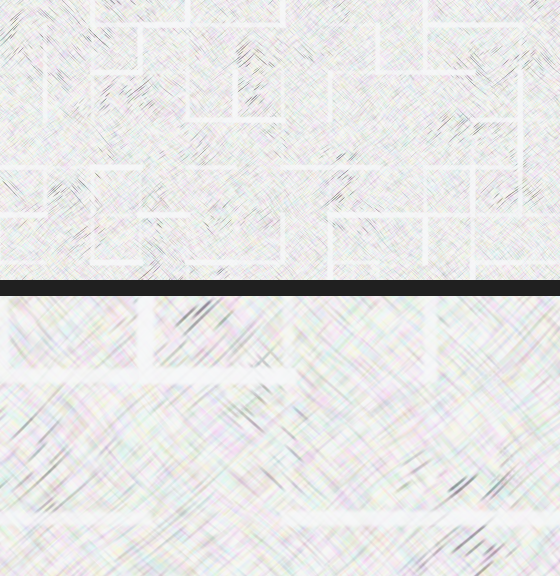
Top, the full canvas; bottom, a detail of the centre.
Give the GLSL for this pattern, as a WebGL 2 fragment shader.

```glsl
#version 300 es
precision highp float;
// Pale paper with fine crossed hatching, thin grey scratches and a broken grid of soft white lines.

uniform vec2 u_resolution;
out vec4 fragColor;

float hash(vec2 p) {
    vec3 q = fract(vec3(p.xyx) * 0.1031);
    q += dot(q, q.yzx + 33.33);
    return fract((q.x + q.y) * q.z);
}

float noise(vec2 p) {
    vec2 i = floor(p), f = fract(p);
    f = f * f * (3.0 - 2.0 * f);
    return mix(mix(hash(i), hash(i + vec2(1, 0)), f.x),
               mix(hash(i + vec2(0, 1)), hash(i + vec2(1, 1)), f.x), f.y);
}

float fbm(vec2 p) {
    float sum = 0.0, amp = 0.5;
    for (int i = 0; i < 4; i++) {
        sum += amp * noise(p);
        p = p * 2.03 + 17.0;
        amp *= 0.5;
    }
    return sum;
}

// Coverage of the randomly present cell edges lying on whole values of g.x
float gridEdges(vec2 g, float seed, float pixel) {
    float column = round(g.x), cover = 0.0;
    for (int k = -1; k <= 1; k++) {
        float row = floor(g.y) + float(k);
        float strength = smoothstep(0.42, 1.0, hash(vec2(column, row) + seed));
        float halfWidth = mix(0.02, 0.062, strength);
        float reach = max(abs(g.x - column), abs(g.y - row - 0.5) - 0.5);
        float soft = max(0.022, pixel);
        float edge = 1.0 - smoothstep(halfWidth - soft, halfWidth + soft, reach);
        cover = max(cover, sqrt(strength) * edge);
    }
    return cover;
}

// Fine threads along the x axis of r: a grey part and a faint tint for each channel
vec3 threads(vec2 r, float seed) {
    vec3 shade = vec3(0.045 * smoothstep(0.5, 1.0, noise(r * vec2(45.0, 270.0) + seed)));
    for (int c = 0; c < 3; c++) {
        float streak = noise(r * vec2(34.0, 280.0) + seed + 43.0 * float(c + 1));
        float weave = 0.5 + 0.5 * sin(r.y * 790.0 + 2.1 * float(c));
        shade[c] += 0.057 * smoothstep(0.45, 1.0, streak) + 0.014 * weave;
    }
    return shade;
}

// Hairline strokes along the x axis of r, one possible per narrow lane
float scratches(vec2 r, float seed) {
    float lane = r.y * 150.0 + seed;
    float across = abs(fract(lane) - 0.5);
    float along = noise(vec2(r.x * 27.0 + 31.0 * hash(vec2(floor(lane), seed)), floor(lane) * 3.0));
    return smoothstep(0.58, 0.92, along) * (1.0 - smoothstep(0.05, 0.42, across));
}

void main() {
    vec2 p = gl_FragCoord.xy / u_resolution.y;

    // Two slightly bent diagonal directions
    vec2 bent = p + 0.015 * (vec2(noise(p * 9.0), noise(p * 9.0 + 51.0)) - 0.5);
    vec2 rising = mat2(0.75, -0.66, 0.66, 0.75) * bent + 5.0;
    vec2 falling = mat2(0.71, 0.71, -0.71, 0.71) * bent + 9.0;

    vec3 color = vec3(0.979, 0.979, 0.976);
    color -= threads(rising, 11.0) + threads(falling, 207.0);

    // Scratches gather along wandering veins, mostly in one direction at a time
    float vein = 1.0 - abs(2.0 * fbm(p * 4.5 + 3.0) - 0.95) * 3.0;
    float density = 0.13 + 0.5 * smoothstep(0.0, 1.0, vein) * smoothstep(0.3, 0.9, noise(p * 9.0 + 80.0));
    float turn = smoothstep(0.3, 0.7, noise(p * 6.0 + 140.0));
    float ink = density * max(scratches(rising, 71.0) * turn, scratches(falling, 133.0) * (1.0 - turn));
    color -= ink * vec3(0.57, 0.58, 0.56);

    // Broken square grid, about 11.8 cells across and 5.9 down
    vec2 grid = (p - vec2(0.161, 0.0625)) / 0.1697;
    float pixel = 0.7 / (0.1697 * u_resolution.y);
    float line = max(gridEdges(grid, 19.0, pixel), gridEdges(grid.yx, 64.0, pixel));
    color = mix(color, vec3(0.967, 0.971, 0.976), 0.88 * line);

    fragColor = vec4(clamp(color, 0.0, 1.0), 1.0);
}
```
